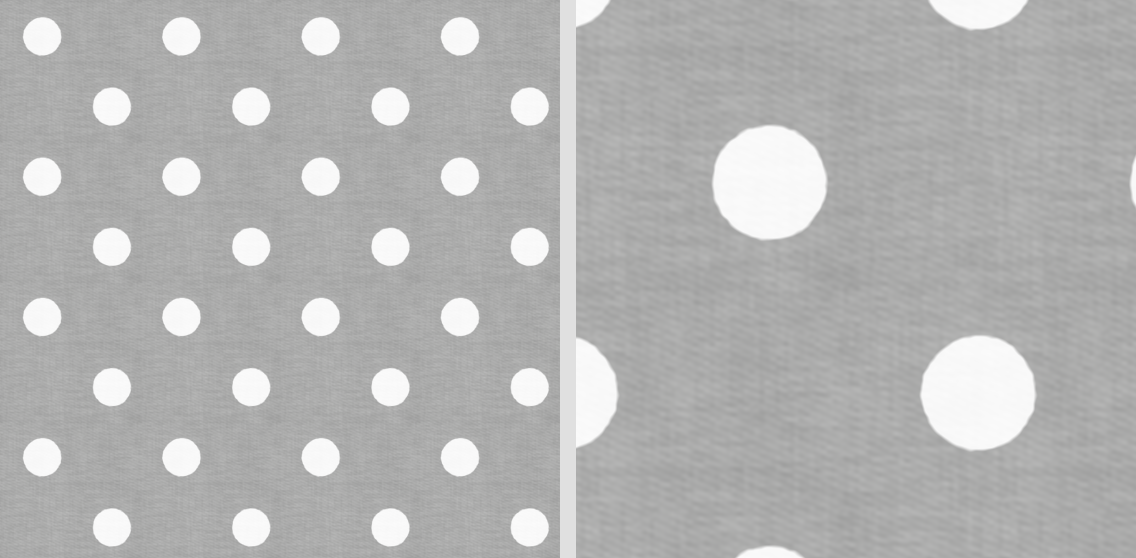
Left, the full canvas; right, a detail of the centre.
A Shadertoy shader for this pattern:

```glsl
// White polka dots in staggered rows on grey woven cotton.
// Two interleaved grids of circles give the dots; periodic value noise,
// stretched along each thread direction, and a fine twill give the cloth.

float hash(vec2 p) {
    return fract(sin(dot(p, vec2(127.1, 311.7))) * 43758.5453);
}

// Value noise that repeats once per unit of tile, with integer cell counts
float tileNoise(vec2 tile, vec2 cells) {
    vec2 p = tile * cells;
    vec2 i = floor(p);
    vec2 f = fract(p);
    f = f * f * (3.0 - 2.0 * f);
    vec2 a = mod(i, cells);
    vec2 b = mod(i + 1.0, cells);
    return mix(mix(hash(a), hash(vec2(b.x, a.y)), f.x),
               mix(hash(vec2(a.x, b.y)), hash(b), f.x), f.y) - 0.5;
}

// Distance to the nearest dot centre of one rectangular grid
float gridDistance(vec2 p, vec2 pitch) {
    return length((fract(p / pitch + 0.5) - 0.5) * pitch);
}

float weave(vec2 tile) {
    float weft = tileNoise(tile, vec2(14.0, 84.0));
    float warp = tileNoise(tile + 0.37, vec2(84.0, 9.0));
    float fuzz = tileNoise(tile, vec2(75.0, 90.0));
    float blotch = tileNoise(tile, vec2(5.0, 7.0));
    float twill = sin(6.28318 * dot(tile, vec2(22.0, 48.0)));
    return 0.040 * weft + 0.022 * warp + 0.026 * fuzz
         + 0.022 * blotch + 0.009 * twill;
}

void mainImage(out vec4 fragColor, in vec2 fragCoord) {
    // Canvas widths, measured from the top left corner with y upward
    vec2 p = (fragCoord - vec2(0.0, iResolution.y)) / iResolution.x;
    vec2 pitch = vec2(0.2487, 0.2505);
    vec2 q = p - vec2(0.0755, -0.0651);
    vec2 tile = p / pitch;
    float grain = weave(tile);

    // Staggered dots, their rims slightly roughened by the threads
    float dist = min(gridDistance(q, pitch),
                     gridDistance(q - 0.5 * pitch, pitch)) - 0.0340;
    dist += 0.0012 * tileNoise(tile, vec2(60.0));
    float soft = max(0.9 / iResolution.x, 0.0012);
    float dotMask = 1.0 - smoothstep(-soft, soft, dist);

    // Printed white hides most of the weave
    vec3 cloth = vec3(0.670, 0.671, 0.669) + grain;
    vec3 white = vec3(0.975) + 0.2 * grain;
    fragColor = vec4(mix(cloth, white, dotMask), 1.0);
}
```
